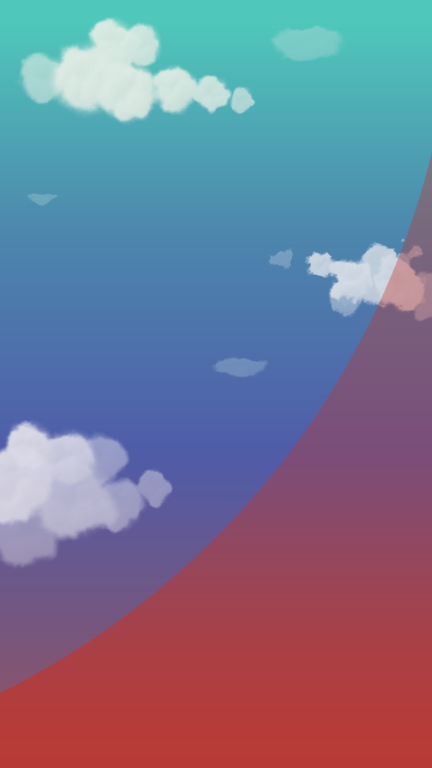
Reproduce this background procedurally as a Shadertoy shader.

```glsl
// Teal to blue to plum sky with painted clouds, crossed by a translucent red
// field outside a large circle. Clouds are lobes filled with hashed soft puffs.
// Lengths are percent of the canvas height, measured from the lower left.

#define ARC_CENTER vec2(-47.8, 105.6)
#define ARC_RADIUS 107.1
#define VEIL_COLOR vec3(0.75, 0.21, 0.18)
#define VEIL_ALPHA vec2(0.38, 0.85)
#define PUFFS 9
#define PUFF_SOFTNESS 0.45
#define WARP 0.7
#define WISP_FLATNESS 2.5

// Each lobe: center x, center y, radius, opacity
const vec4 TOP_CLOUD[8] = vec4[8](
    vec4(5.6, 89.8, 3.5, 0.60), vec4(18.5, 94.1, 3.0, 0.82),
    vec4(15.0, 94.0, 3.9, 0.90), vec4(11.0, 89.8, 5.3, 0.92),
    vec4(31.6, 87.0, 1.8, 0.65), vec4(27.6, 87.9, 2.5, 0.82),
    vec4(22.8, 88.3, 3.4, 0.88), vec4(16.7, 88.0, 4.6, 0.92));
const vec4 RIGHT_CLOUD[8] = vec4[8](
    vec4(36.7, 66.2, 1.9, 0.28), vec4(53.0, 66.3, 1.7, 0.50),
    vec4(56.0, 61.8, 3.1, 0.45), vec4(45.2, 61.6, 2.6, 0.45),
    vec4(41.9, 65.8, 2.2, 0.80), vec4(49.0, 64.6, 3.3, 0.78),
    vec4(52.3, 63.0, 3.4, 0.86), vec4(45.6, 63.6, 3.0, 0.88));
const vec4 LEFT_CLOUD[8] = vec4[8](
    vec4(3.3, 30.6, 4.6, 0.45), vec4(13.0, 40.2, 3.8, 0.48),
    vec4(15.4, 34.2, 3.8, 0.50), vec4(20.0, 36.5, 2.5, 0.45),
    vec4(9.8, 35.0, 5.6, 0.68), vec4(8.9, 40.4, 4.2, 0.82),
    vec4(3.9, 41.7, 3.7, 0.90), vec4(2.0, 36.8, 5.4, 0.88));
const vec4 WISPS[3] = vec4[3](
    vec4(40.1, 94.4, 5.6, 0.36), vec4(5.3, 74.2, 1.8, 0.28),
    vec4(31.0, 52.1, 3.6, 0.28));

float hash(vec2 p) {
    return fract(sin(dot(p, vec2(127.1, 311.7))) * 43758.5);
}

float noise(vec2 p) {
    vec2 cell = floor(p), f = fract(p);
    f = f * f * (3.0 - 2.0 * f);
    return mix(mix(hash(cell), hash(cell + vec2(1, 0)), f.x),
               mix(hash(cell + vec2(0, 1)), hash(cell + vec2(1, 1)), f.x), f.y);
}

float fbm(vec2 p) {
    float sum = 0.0, weight = 0.5;
    for (int i = 0; i < 4; i++) {
        sum += weight * noise(p);
        p = p * 2.03 + 17.0;
        weight *= 0.5;
    }
    return sum;
}

// Layer holds tone in x and coverage in y; a core and a ring of puffs are added
void paintLobe(inout vec2 layer, vec2 p, vec4 lobe) {
    for (int i = 0; i < PUFFS; i++) {
        vec2 seed = lobe.xy + float(i) * 3.7;
        float angle = 2.4 * float(i) + 6.28 * hash(lobe.xy);
        float reach = i == 0 ? 0.0 : mix(0.35, 0.7, hash(seed));
        float size = i == 0 ? 0.9 : mix(0.3, 0.52, hash(seed + 5.0));
        vec2 q = (p - lobe.xy) / lobe.z - reach * vec2(cos(angle), sin(angle));
        q /= size;
        float mask = 1.0 - smoothstep(1.0 - PUFF_SOFTNESS, 1.1, length(q));
        float light = clamp(0.72 + 0.3 * dot(q, vec2(-0.45, 0.8)), 0.0, 1.0);
        layer.x = mix(layer.x, light, mask * 0.55);
        layer.y = mix(layer.y, max(layer.y, lobe.w), mask);
    }
}

vec3 blendCloud(vec3 color, vec2 layer, vec3 tint) {
    float alpha = layer.y * mix(0.82, 1.06, layer.x);
    return mix(color, tint * mix(0.93, 1.02, layer.x), clamp(alpha, 0.0, 1.0));
}

vec3 skyColor(float depth) {
    vec3 color = mix(vec3(0.31, 0.78, 0.73), vec3(0.30, 0.53, 0.68),
                     clamp((depth - 0.03) / 0.27, 0.0, 1.0));
    color = mix(color, vec3(0.31, 0.36, 0.66), clamp((depth - 0.3) / 0.29, 0.0, 1.0));
    return mix(color, vec3(0.59, 0.32, 0.36), clamp((depth - 0.59) / 0.41, 0.0, 1.0));
}

void mainImage(out vec4 fragColor, in vec2 fragCoord) {
    vec2 uv = fragCoord / iResolution.xy;
    vec2 p = uv * vec2(56.25, 100.0);
    float depth = 1.0 - uv.y;
    vec3 color = skyColor(depth);

    // Clouds, with ragged outlines from a small warp
    vec2 warp = vec2(fbm(p * 0.55), fbm(p * 0.55 + 40.0)) - 0.47;
    vec2 q = p + 2.0 * WARP * warp;
    vec2 top = vec2(0.6, 0.0), right = top, left = top, wisp = top;
    for (int i = 0; i < 8; i++) {
        paintLobe(top, q, TOP_CLOUD[i]);
        paintLobe(right, q + 2.0 * warp, RIGHT_CLOUD[i]);
        paintLobe(left, q, LEFT_CLOUD[i]);
    }
    for (int i = 0; i < 3; i++) {
        vec2 flatP = WISPS[i].xy + (q - WISPS[i].xy) * vec2(1.0, WISP_FLATNESS);
        paintLobe(wisp, flatP, WISPS[i]);
    }
    color = blendCloud(color, wisp, vec3(0.78, 0.88, 0.88));
    color = blendCloud(color, top, vec3(0.90, 0.93, 0.90));
    color = blendCloud(color, right, vec3(0.89, 0.90, 0.92));
    color = blendCloud(color, left, vec3(0.90, 0.89, 0.92));

    // Red veil outside the circle, denser towards the bottom
    float edge = 100.0 / iResolution.y;
    float outside = smoothstep(-edge, edge, length(p - ARC_CENTER) - ARC_RADIUS);
    float veil = mix(VEIL_ALPHA.x, VEIL_ALPHA.y, smoothstep(0.55, 1.05, depth));
    fragColor = vec4(mix(color, VEIL_COLOR, veil * outside), 1.0);
}
```
